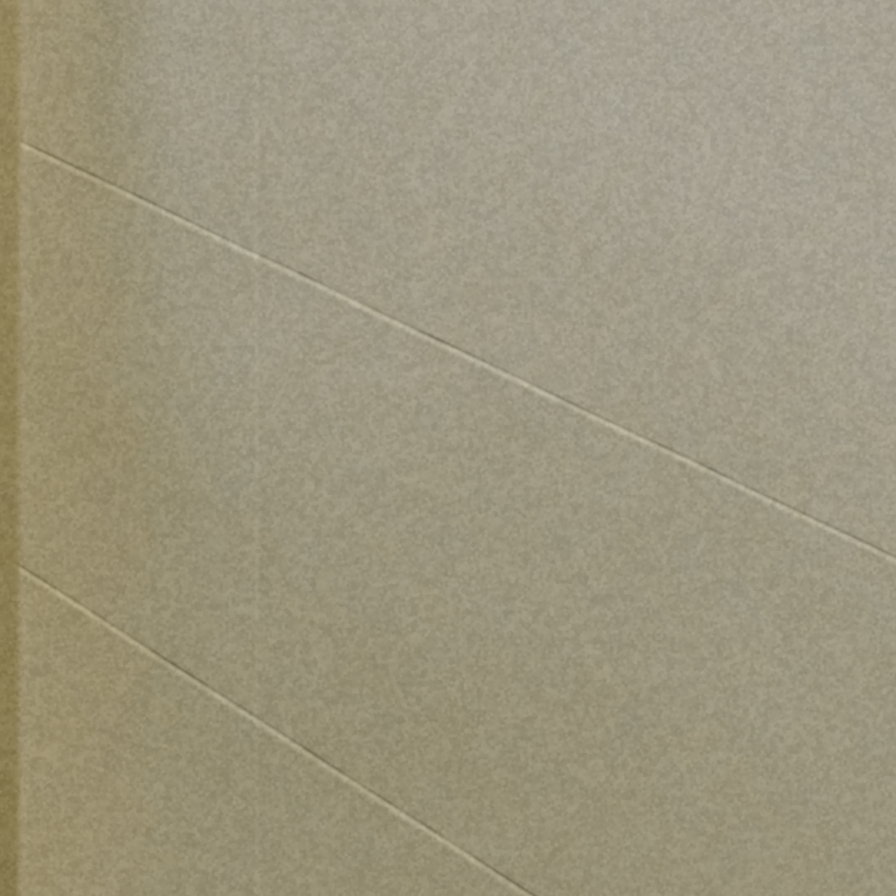
Reproduce this texture procedurally as a three.js fragment shader.

```glsl
// Matte beige wall panels seen at an angle: two raised seams fan down to the right,
// crossed by a faint vertical joint, with a dark olive corner strip on the left.
// Smooth gradients set the light, layered sines the mottling, cellular noise the grain.
varying vec2 vUv;

vec2 hash2(vec2 p) {
  vec3 q = fract(p.xyx * vec3(0.1031, 0.1030, 0.0973));
  q += dot(q, q.yzx + 33.33);
  return fract((q.xx + q.yz) * q.zy);
}

// Soft speckle: scattered points of random tone blended by distance
float speckle(vec2 p) {
  vec2 cell = floor(p), f = fract(p);
  float sum = 0.0, total = 0.0;
  for (int j = -1; j <= 1; j++) {
    for (int i = -1; i <= 1; i++) {
      vec2 o = vec2(float(i), float(j));
      vec2 d = o + hash2(cell + o) - f;
      float weight = exp(-5.0 * dot(d, d));
      sum += weight * (hash2(cell + o + 71.0).x - 0.5);
      total += weight;
    }
  }
  return sum / total;
}

// Soft, irregular blotches from warped sines
float mottle(vec2 p) {
  float sum = 0.0, amp = 0.5;
  for (int i = 0; i < 4; i++) {
    p += 0.6 * sin(p.yx * 1.3 + float(i) * 2.1);
    sum += amp * sin(p.x) * sin(p.y + 1.0);
    p = mat2(1.5, 1.1, -1.1, 1.5) * p;
    amp *= 0.6;
  }
  return sum;
}

float line(float d, float halfWidth) {
  return exp(-d * d / (halfWidth * halfWidth));
}

void main() {
  vec2 uv = vUv;
  float blotch = mottle(uv * vec2(5.0, 9.0) + vec2(0.0, uv.x * 4.0));

  // Light falls from the upper right
  float light = smoothstep(0.05, 1.15, uv.y * 0.76 + uv.x * 0.38 + blotch * 0.04);
  vec3 wall = mix(vec3(0.582, 0.555, 0.447), vec3(0.653, 0.634, 0.575), light);

  // Warm reflection beside the corner, sharper near the top
  float reach = mix(0.27, 0.19, smoothstep(0.5, 0.95, uv.y));
  float warm = 1.0 - smoothstep(0.03, reach, uv.x + blotch * 0.010);
  wall = mix(wall, vec3(0.612, 0.562, 0.418), warm * 0.75);
  float shade = line(uv.x - 0.125, 0.045) * smoothstep(0.55, 1.0, uv.y);
  wall -= vec3(0.032, 0.034, 0.045) * shade;
  wall -= vec3(0.018, 0.018, 0.024) * line(uv.x - 0.13, 0.10) * line(uv.y - 0.52, 0.25);

  // Seams: a pale ridge with a thin, broken shadow above it
  float right = smoothstep(0.015, 0.026, uv.x);
  for (int i = 0; i < 2; i++) {
    float k = float(i);
    float slope = mix(0.476, 0.642, k);
    float d = (uv.y - mix(0.851, 0.380, k) + slope * uv.x) / sqrt(1.0 + slope * slope);
    d += 0.0003 * sin(uv.x * 31.0 + k * 2.0);
    float wear = 0.5 + 0.5 * speckle(vec2(uv.x * 38.0, k * 9.0)) * 2.0;
    wall += vec3(0.100, 0.100, 0.096) * line(d + 0.0012, 0.0032) * (0.65 + 0.45 * wear) * right;
    wall -= vec3(0.110, 0.110, 0.105) * line(d - 0.0030, 0.0019) * (1.15 - 0.9 * wear) * right;
    wall -= 0.010 * line(d + 0.008, 0.004) * right;
  }

  // Faint vertical joint
  float joint = uv.x - 0.286;
  wall += 0.019 * line(joint, 0.0028) * (0.8 + 0.5 * speckle(vec2(3.0, uv.y * 30.0)));
  wall -= 0.006 * line(joint - 0.007, 0.004);

  // Corner strip and its lit edge
  vec3 corner = mix(vec3(0.525, 0.472, 0.305), vec3(0.578, 0.525, 0.365), uv.y);
  wall = mix(corner, wall, right);
  wall += 0.010 * line(uv.x - 0.028, 0.006);

  // Grain: fine speckle, coarser flecks and a slight tint drift
  float grain = speckle(uv * 270.0) * 0.062 + speckle(uv * vec2(120.0, 150.0) + 17.0) * 0.030;
  wall += grain + blotch * vec3(0.007, 0.007, 0.010);
  wall += vec3(0.004, 0.0, -0.008) * mottle(uv * 45.0 + 5.0);

  gl_FragColor = vec4(wall, 1.0);
}
```
